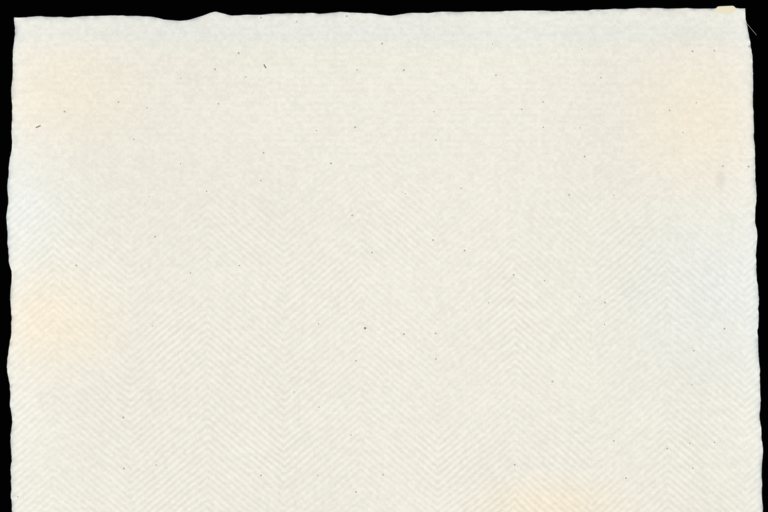
Give the GLSL for this texture, as a Shadertoy shader.

```glsl
// Handmade cream paper sheet with torn deckle edges and a herringbone weave on black.
const vec3 BACKDROP = vec3(0.008, 0.009, 0.010);
const vec3 PAPER = vec3(0.925, 0.913, 0.865);
const vec3 WARM = vec3(0.035, -0.005, -0.055);
const vec3 COOL = vec3(-0.008, 0.014, 0.040);
const vec3 FLECK = vec3(0.40, 0.37, 0.32);
const float ASPECT = 1.5;
const float RIB_PITCH = 0.0145;
const float CHEVRON_WIDTH = 0.30;
const float WEAVE_DEPTH = 0.015;
const float GRAIN_DEPTH = 0.055;
const float DECKLE = 0.009;
const float FLECK_CELL = 0.055;

float hash(vec2 p) {
    vec3 q = fract(vec3(p.xyx) * 0.1031);
    q += dot(q, q.yzx + 33.33);
    return fract((q.x + q.y) * q.z);
}

float noise(vec2 p) {
    vec2 i = floor(p), f = fract(p);
    f = f * f * (3.0 - 2.0 * f);
    return mix(mix(hash(i), hash(i + vec2(1, 0)), f.x),
               mix(hash(i + vec2(0, 1)), hash(i + vec2(1, 1)), f.x), f.y);
}

float fbm(vec2 p) {
    float sum = 0.0, amp = 0.5;
    for (int i = 0; i < 4; i++) {
        sum += amp * noise(p);
        p = p * 2.03 + 17.3;
        amp *= 0.5;
    }
    return sum / 0.9375;
}

float bump(float x, float centre, float width) {
    float d = (x - centre) / width;
    return exp(-d * d);
}

float blob(vec2 p, vec2 centre, vec2 size) {
    vec2 d = (p - centre) / size;
    return exp(-dot(d, d));
}

float segment(vec2 p, vec2 a, vec2 b) {
    vec2 d = b - a;
    return length(p - a - d * clamp(dot(p - a, d) / dot(d, d), 0.0, 1.0));
}

// Distances inward from the left, right and top borders.
vec3 borderDepths(vec2 p) {
    float left = 0.022 - 0.008 * bump(p.y, 0.59, 0.10) - 0.007 * bump(p.y, 0.28, 0.035)
               + 0.006 * smoothstep(0.86, 0.97, p.y);
    float right = 1.490 - 0.022 * p.y - 0.014 * smoothstep(0.88, 0.99, p.y);
    float top = 0.966 + 0.013 * p.x - 0.011 * bump(p.x, 0.345, 0.045)
              + 0.005 * bump(p.x, 0.42, 0.02) - 0.007 * bump(p.x, 0.76, 0.03);
    vec3 tear = vec3(fbm(vec2(3.0, p.y * 28.0)), fbm(vec2(p.y * 26.0, 9.0)),
                     0.7 * fbm(vec2(p.x * 24.0, 21.0)) + 0.15) - 0.5;
    return vec3(p.x - left, right - p.x, top - p.y) + DECKLE * tear;
}

// Slanted ribs that mirror at each column, fading to level ribs near the top.
float weave(vec2 p) {
    vec2 q = p + 0.004 * (vec2(noise(p * 22.0), noise(p * 22.0 + 40.0)) - 0.5);
    float zigzag = abs(fract(q.x / CHEVRON_WIDTH + 0.15) - 0.5) * CHEVRON_WIDTH;
    float slanted = sin(6.2832 * (q.y + 0.85 * zigzag) / RIB_PITCH);
    float level = sin(6.2832 * q.y / (RIB_PITCH * 0.85));
    float strength = 0.35 + 0.65 * smoothstep(0.8, 0.4, p.y);
    float patchy = 0.4 + 1.1 * noise(p * 9.0 + 5.0);
    return mix(slanted, 0.6 * level, smoothstep(0.58, 0.78, p.y)) * strength * patchy;
}

// Sparse dark fibres, at most one in each cell.
float flecks(vec2 p, float px) {
    vec2 cell = floor(p / FLECK_CELL);
    vec2 spot = 0.2 + 0.6 * vec2(hash(cell + 7.0), hash(cell + 31.0));
    float size = mix(0.0007, 0.0017, hash(cell + 53.0));
    float d = length(p - (cell + spot) * FLECK_CELL) - size;
    return step(0.80, hash(cell + 71.0)) * smoothstep(px, -px, d) * 0.55;
}

void mainImage(out vec4 fragColor, in vec2 fragCoord) {
    vec2 p = fragCoord / iResolution.xy * vec2(ASPECT, 1.0);
    float px = 1.0 / iResolution.y;
    vec3 depth = borderDepths(p);
    float inside = min(min(depth.x, depth.y), depth.z);

    // Broad stains and pale areas
    float warm = 0.75 * blob(p, vec2(0.09, 0.37), vec2(0.12, 0.09))
               + 0.55 * blob(p, vec2(1.37, 0.76), vec2(0.13, 0.14))
               + 0.75 * blob(p, vec2(1.07, 0.01), vec2(0.13, 0.05))
               + 0.45 * blob(p, vec2(0.12, 0.82), vec2(0.16, 0.10));
    float cool = 0.75 * blob(p, vec2(1.39, 0.43), vec2(0.16, 0.18))
               + 0.65 * blob(p, vec2(0.05, 0.59), vec2(0.08, 0.10))
               + 0.50 * bump(p.y, 0.935, 0.025) + 0.5 * exp(-inside / 0.025);
    float light = 0.028 * exp(-depth.x / 0.14) + 0.020 * exp(-depth.y / 0.05)
                + 0.010 * bump(p.x, 0.85, 0.4) - 0.014 * bump(p.y, 0.935, 0.022)
                + 0.022 * (fbm(p * 5.0) - 0.5);
    vec3 col = PAPER + WARM * warm + COOL * cool + light;

    // Weave, pulp grain and flecks
    col += WEAVE_DEPTH * weave(p);
    col += GRAIN_DEPTH * (0.55 * noise(p * vec2(130.0, 160.0)) + 0.45 * noise(p * 290.0) - 0.5);
    float specks = flecks(p, px);
    specks = max(specks, smoothstep(px, -px, segment(p, vec2(0.071, 0.751), vec2(0.078, 0.754)) - 0.001));
    specks = max(specks, smoothstep(px, -px, segment(p, vec2(0.516, 0.873), vec2(0.519, 0.868)) - 0.001));
    specks = max(specks, smoothstep(px, -px, length(p - vec2(0.713, 0.359)) - 0.002));
    col = mix(col, FLECK, specks * 0.8);
    col -= 0.05 * blob(p, vec2(1.408, 0.65), vec2(0.008, 0.020));

    // Frayed rim and a loose fibre at the upper right corner
    float fray = exp(-max(inside, 0.0) / 0.004) * noise(p * vec2(90.0, 110.0));
    col -= fray * vec3(0.30, 0.27, 0.23);
    col = mix(BACKDROP, col, smoothstep(-px, px, inside));
    float fibre = segment(p, vec2(1.452, 0.962), vec2(1.477, 0.932)) - 0.0006;
    float flap = segment(p, vec2(1.405, 0.981), vec2(1.430, 0.982)) - 0.007;
    col = mix(col, vec3(0.93, 0.89, 0.78), max(0.6 * smoothstep(px, -px, fibre), smoothstep(px, -px, flap)));
    fragColor = vec4(clamp(col, 0.0, 1.0), 1.0);
}
```
